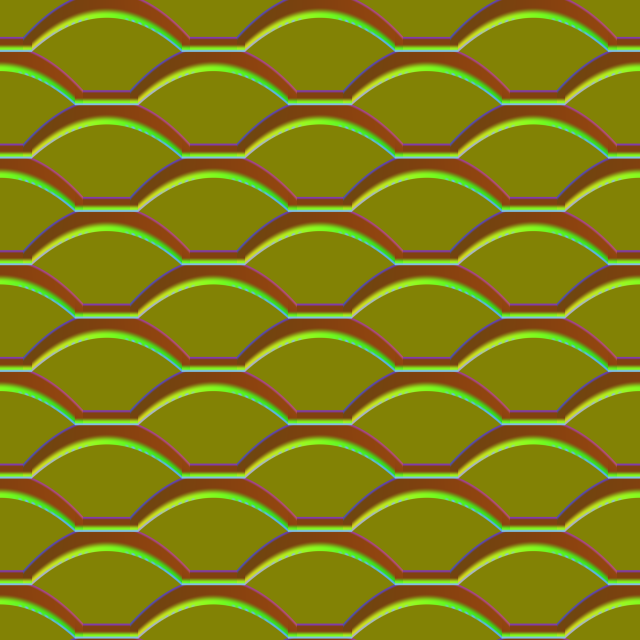
Write a WebGL 1 fragment shader that draws this texture map.

```glsl
precision highp float;
// Tilting map of staggered, arched metal mesh strands with thin bright rims over a flat olive ground.
uniform vec2 u_resolution;

const float STRANDS = 12.0;          // strands up the canvas, staggered in pairs
const float CELL = 4.0;              // repeat width in strand pitches: 3 across
const float BASE_SHIFT = 0.027;      // height of the lowest strand's flat edge
const vec2 LOWER_ARCH = vec2(1.406, 0.64);   // half width, rise
const vec2 UPPER_ARCH = vec2(1.5625, 0.86);
const float FLAT_THICKNESS = 0.281;
const float LIP_TILT = -0.96;        // downward facing lip
const float BODY_TILT = 0.5;         // upward facing body
const float DASHES = 8.0;            // rim dashes per pitch near the crown
const vec3 GROUND = vec3(0.51, 0.51, 0.02);
const float BODY_BLUE = 0.06;
const float LOWER_RIM_BLUE = 0.89;
const float UPPER_RIM_BLUE = 0.69;

// Height and slope of a parabolic arch, u measured from its crown
vec2 arch(float u, vec2 shape) {
  float k = u / shape.x;
  float inside = step(k, 1.0);
  return inside * shape.y * vec2(1.0 - k * k, 2.0 * k / shape.x);
}

// Encode a tilt along a direction as red and green around the middle value
vec2 encodeTilt(vec2 direction, float tilt) {
  return 0.505 + 0.5 * tilt * vec2(direction.x, -direction.y);
}

// Colour and coverage of the strand with the given index
vec4 strand(vec2 p, float index, float aa) {
  float flatCentre = 2.0 * (1.0 - mod(index, 2.0));
  float x = mod(p.x - flatCentre + 0.5 * CELL, CELL) - 0.5 * CELL;
  float side = x < 0.0 ? -1.0 : 1.0;
  float u = 0.5 * CELL - abs(x);
  float v = p.y - index;

  vec2 lower = arch(u, LOWER_ARCH);
  vec2 upper = arch(u, UPPER_ARCH);
  float fromLower = (v - lower.x) / sqrt(1.0 + lower.y * lower.y);
  float fromUpper = (upper.x + FLAT_THICKNESS - v) / sqrt(1.0 + upper.y * upper.y);
  float cover = smoothstep(-aa, aa, min(fromLower, fromUpper));

  // Direction across the strand
  float across = clamp(fromLower / max(fromLower + fromUpper, 0.001), 0.0, 1.0);
  float slope = side * mix(lower.y, upper.y, across);
  vec2 facing = normalize(vec2(-slope, 1.0));

  // Rounded lip turning into the body
  float crown = lower.x / LOWER_ARCH.y;
  float body = smoothstep(0.05, mix(0.15, 0.2, crown), fromLower);
  vec2 bodyFacing = vec2(0.4 * facing.x, mix(facing.y, 1.0, 0.7));
  vec2 tilt = mix(encodeTilt(facing, LIP_TILT), encodeTilt(bodyFacing, BODY_TILT), body);
  vec3 colour = vec3(tilt, mix(0.12, BODY_BLUE, body));

  // Pale lower rim, broken into dashes towards the crown
  float dash = 0.5 + 0.5 * cos(6.2831853 * DASHES * p.x);
  float lowerRim = 1.0 - smoothstep(0.02, 0.055, fromLower);
  lowerRim *= mix(1.0, dash, smoothstep(0.3, 0.8, crown));
  lowerRim *= 1.0 - smoothstep(0.88, 0.99, crown);
  float lowerBlue = LOWER_RIM_BLUE - 0.2 * max(-facing.x, 0.0);
  colour = mix(colour, vec3(encodeTilt(facing, -0.5), lowerBlue), lowerRim);

  // Violet upper rim, redder on the falling side
  float upperRim = 1.0 - smoothstep(0.012, 0.06, fromUpper);
  float upperBlue = UPPER_RIM_BLUE - 0.3 * max(facing.x, 0.0);
  colour = mix(colour, vec3(encodeTilt(facing, 0.55), upperBlue), upperRim);
  return vec4(colour, cover);
}

void main() {
  vec2 p = gl_FragCoord.xy / u_resolution * STRANDS;
  p.y -= BASE_SHIFT;
  float aa = 0.7 * STRANDS / min(u_resolution.x, u_resolution.y);
  float row = floor(p.y);

  // Each strand overlaps the crown of the one beneath it
  vec3 colour = GROUND;
  for (int i = -1; i <= 1; i++) {
    vec4 layer = strand(p, row + float(i), aa);
    colour = mix(colour, layer.rgb, layer.a);
  }
  gl_FragColor = vec4(colour, 1.0);
}
```
